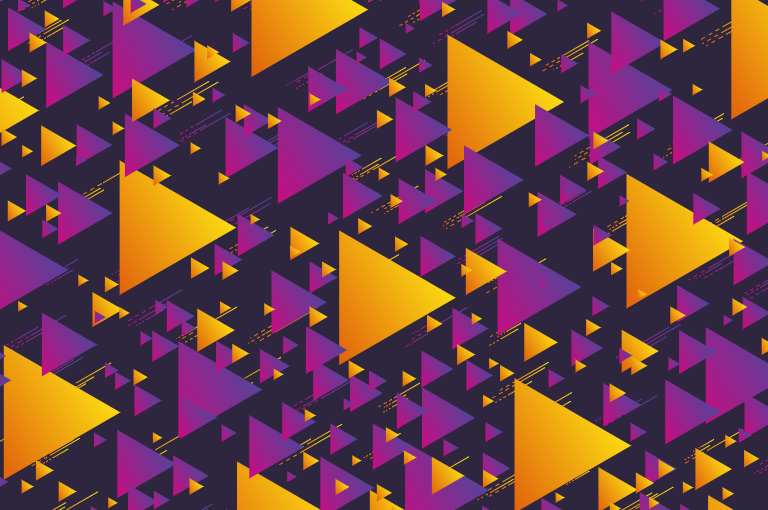
Reproduce this background procedurally as a Shadertoy shader.

```glsl
// Right-pointing triangles in four sizes over dark violet, with thin slanted streaks.
// Each size lives on its own turned, jittered grid; smaller triangles are dropped
// where they would crowd the larger ones, except for a few strays drawn on top.

#define BACKGROUND  vec3(0.176, 0.149, 0.245)
#define WARM_LOW    vec3(0.88, 0.37, 0.05)
#define WARM_HIGH   vec3(0.99, 0.88, 0.07)
#define COOL_LOW    vec3(0.80, 0.04, 0.50)
#define COOL_HIGH   vec3(0.31, 0.27, 0.61)
#define CLEARANCE   0.30              // free space around a triangle, in sides
#define STRAYS      0.08              // share of triangles that ignore clearance
#define STREAK_CELL vec2(0.24, 0.08)
#define STREAK_HALF 0.0010            // half the streak thickness

// Per size: grid pitch, jitter in cells, smallest and largest side, share of warm ones
const float PITCH[4]    = float[4](0.316, 0.195, 0.100, 0.082);
const float JITTER[4]   = float[4](0.28, 0.50, 0.60, 0.80);
const float SIDE_MIN[4] = float[4](0.190, 0.120, 0.058, 0.020);
const float SIDE_MAX[4] = float[4](0.264, 0.136, 0.094, 0.042);
const float WARM[4]     = float[4](0.5, 0.0, 0.22, 0.60);

struct Tri { vec2 pos; float side; bool warm; bool stray; };

vec3 hash3(vec3 p) {
    p = fract(p * vec3(0.1031, 0.1030, 0.0973));
    p += dot(p, p.yxz + 33.33);
    return fract((p.xxy + p.yxx) * p.zyx);
}

mat2 turn(float a) {
    float c = cos(a), s = sin(a);
    return mat2(c, s, -s, c);
}

float gridAngle(int size) { return 0.28 + 0.55 * float(size); }

vec2 gridCell(int size, vec2 p) {
    return floor(turn(-gridAngle(size)) * p / PITCH[size]);
}

// Equilateral triangle about its centroid, apex to the right
float triDist(vec2 p, float side) {
    return max(-p.x, 0.5 * p.x + 0.866 * abs(p.y)) - 0.2887 * side;
}

Tri triAt(int size, vec2 cell) {
    vec3 h = hash3(vec3(cell + 57.0, float(size) * 19.0 + 7.0));
    vec2 spot = cell + 0.5 + JITTER[size] * (h.xy - 0.5);
    bool warm = fract(h.z * 37.0) < WARM[size];
    float grow = fract(h.z * 91.0);
    if (size == 0) {                  // large ones alternate like a checkerboard
        warm = mod(cell.x + cell.y, 2.0) < 0.5;
        grow = warm ? 1.0 : 0.0;
    }
    return Tri(turn(gridAngle(size)) * spot * PITCH[size],
               mix(SIDE_MIN[size], SIDE_MAX[size], grow), warm, h.z < STRAYS);
}

// Distance from a point to the nearest large triangle
float largeGap(vec2 p) {
    vec2 home = gridCell(0, p);
    float gap = 1.0;
    for (int i = 0; i < 9; i++) {
        Tri t = triAt(0, home + vec2(i % 3 - 1, i / 3 - 1));
        gap = min(gap, triDist(p - t.pos, t.side));
    }
    return gap;
}

bool clearOfLarge(Tri t) {
    return t.stray || largeGap(t.pos) > CLEARANCE * t.side;
}

bool clearOfMedium(Tri t) {
    if (t.stray) return true;
    vec2 home = gridCell(1, t.pos);
    for (int i = 0; i < 9; i++) {
        Tri m = triAt(1, home + vec2(i % 3 - 1, i / 3 - 1));
        if (triDist(t.pos - m.pos, m.side) < CLEARANCE * t.side && clearOfLarge(m)) return false;
    }
    return true;
}

vec3 ramp(bool warm, float t) {
    t = clamp(t, 0.0, 1.0);
    return warm ? mix(WARM_LOW, WARM_HIGH, t) : mix(COOL_LOW, COOL_HIGH, t);
}

// Bundles of thin parallel lines with broken tails, rising to the right
vec3 drawStreaks(vec3 col, vec2 p, float px) {
    vec2 q = turn(-0.5236) * p;
    float row = floor(q.y / STREAK_CELL.y);
    q.x += STREAK_CELL.x * hash3(vec3(row + 40.0, 3.0, 5.0)).x;
    vec2 cell = vec2(floor(q.x / STREAK_CELL.x), row);
    vec2 local = q - cell * STREAK_CELL;
    vec3 bundle = hash3(vec3(cell + 80.0, 11.0));
    if (bundle.z > 0.85) return col;
    for (int i = 0; i < 3; i++) {
        vec3 h = hash3(vec3(cell + 80.0, 23.0 + float(i)));
        float y = STREAK_CELL.y * mix(0.25, 0.75, bundle.x) + 0.007 * (float(i) - 1.0 + 0.6 * (h.x - 0.5));
        float start = 0.06 * bundle.y + 0.03 * h.y;
        float u = (local.x - start) / mix(0.05, 0.14, h.z);
        float solid = u > 0.4 ? 1.0 : step(fract(u * 8.0 + h.x), 0.55);
        float inside = step(0.0, u) * step(u, 1.0) * solid;
        float cover = clamp((STREAK_HALF - abs(local.y - y)) / px + 0.5, 0.0, 1.0);
        col = mix(col, ramp(fract(bundle.z * 29.0) < 0.55, u), inside * cover);
    }
    return col;
}

void mainImage(out vec4 fragColor, in vec2 fragCoord) {
    float px = 1.0 / iResolution.y;
    vec2 p = fragCoord * px;
    vec3 col = drawStreaks(BACKGROUND, p, px);

    // Triangles from large to tiny
    for (int size = 0; size < 4; size++) {
        vec2 home = gridCell(size, p);
        for (int i = 0; i < 9; i++) {
            Tri t = triAt(size, home + vec2(i % 3 - 1, i / 3 - 1));
            vec2 q = p - t.pos;
            float d = triDist(q, t.side);
            if (d > px) continue;
            if (size > 0 && !clearOfLarge(t)) continue;
            if (size > 1 && !clearOfMedium(t)) continue;
            float shade = 0.5 + dot(q / t.side, vec2(0.8, 0.5));
            col = mix(col, ramp(t.warm, shade), clamp(0.5 - d / px, 0.0, 1.0));
        }
    }
    fragColor = vec4(col, 1.0);
}
```
